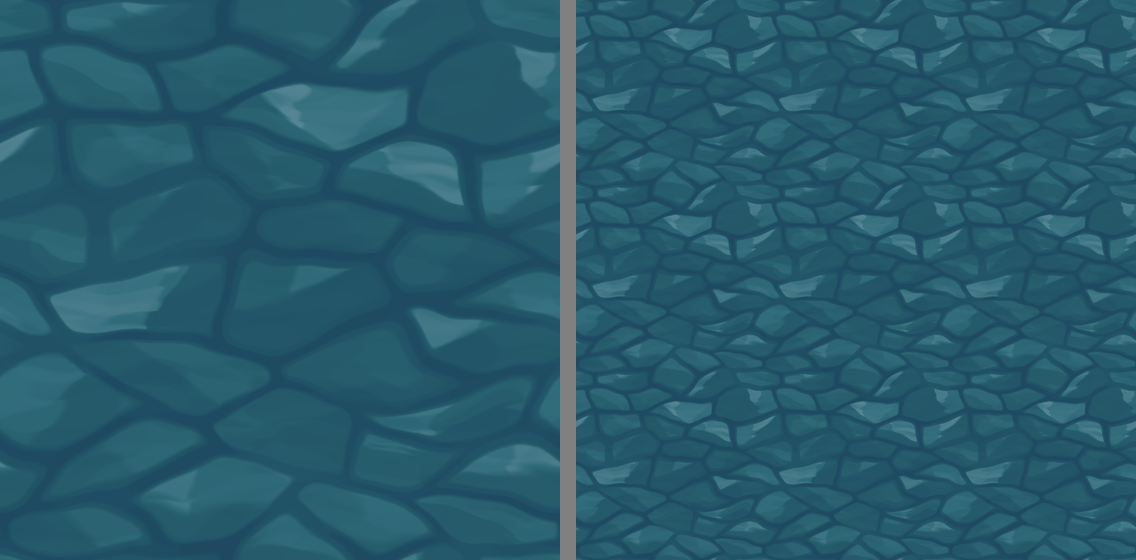
Left: one tile. Right: repeated 3 by 3.
Write a Shadertoy shader that draws this texture.

```glsl
// Hand-painted teal stone wall: wrapped, staggered cellular stones with soft
// dark joints. Each stone gets a slanted light facet and sometimes a pale one;
// stretched cellular daubs add brushwork. All repeats are whole, so it tiles.

#define STONE_GRID   vec2(4.0, 8.0)   // columns, rows (rows must be even)
#define DAUB_GRID    vec2(8.0, 17.0)  // broad brush daubs
#define STREAK_GRID  vec2(9.0, 46.0)  // thin brush streaks
#define JITTER       0.85
#define CORNER       0.006            // rounding of the stones
#define JOINT_WIDTH  0.0075
#define DEEP  vec3(0.115, 0.285, 0.380)
#define DARK  vec3(0.130, 0.325, 0.402)
#define MID   vec3(0.150, 0.365, 0.422)
#define LIGHT vec3(0.195, 0.425, 0.485)
#define PALE  vec3(0.310, 0.505, 0.560)

const float TAU = 6.2831853;

struct Stone {
    vec2 local;   // offset from the centre, canvas units
    float edge;   // rounded distance to the border, canvas units
    vec2 id;
};

vec3 hash3(vec2 id, float seed) {
    vec3 q = fract((id.xyx + seed * 7.31) * vec3(0.1031, 0.1030, 0.0973));
    q += dot(q, q.yxz + 33.33);
    return fract((q.xxy + q.yzz) * q.zyx);
}

vec2 stoneCentre(vec2 id) {
    vec2 wrapped = mod(id, STONE_GRID);
    vec2 offset = 0.5 + JITTER * (hash3(wrapped, 3.0).xy - 0.5);
    return id + offset + vec2(0.5 * mod(wrapped.y, 2.0), 0.0);
}

Stone findStone(vec2 p) {
    vec2 g = p * STONE_GRID, base = floor(g);
    vec2 nearest = vec2(9.0), nearestId = base;
    for (int y = -2; y <= 2; y++)
    for (int x = -2; x <= 2; x++) {
        vec2 id = base + vec2(x, y);
        vec2 r = stoneCentre(id) - g;
        if (dot(r, r) < dot(nearest, nearest)) { nearest = r; nearestId = id; }
    }
    // Soft minimum of the distances to all bisectors
    float sum = 1e-9;
    for (int y = -2; y <= 2; y++)
    for (int x = -2; x <= 2; x++) {
        vec2 r = stoneCentre(base + vec2(x, y)) - g;
        vec2 gap = r - nearest;
        if (dot(gap, gap) > 1e-5) {
            float d = dot(0.5 * (r + nearest), gap) / length(gap * STONE_GRID);
            sum += exp(-d / CORNER);
        }
    }
    return Stone(-nearest / STONE_GRID, -CORNER * log(sum), mod(nearestId, STONE_GRID));
}

// Flat random patches with blended borders, 0 to 1
float daubs(vec2 p, vec2 grid, float sharpness, float seed) {
    vec2 g = p * grid, base = floor(g);
    float total = 0.0, weight = 1e-12;
    for (int y = -1; y <= 1; y++)
    for (int x = -1; x <= 1; x++) {
        vec2 id = base + vec2(x, y);
        vec3 h = hash3(mod(id, grid), seed);
        vec2 r = id + h.xy - g;
        float w = exp(-sharpness * dot(r, r));
        total += w * h.z;
        weight += w;
    }
    return total / weight;
}

vec2 warp(vec2 p) {
    vec2 a = TAU * p;
    p.y += 0.020 * sin(a.x + 2.0 * a.y) + 0.010 * sin(3.0 * a.x - a.y + 1.7);
    p.x += 0.022 * sin(2.0 * a.y + a.x + 0.6) + 0.007 * sin(5.0 * a.y - 2.0 * a.x);
    return p + 0.0025 * sin(vec2(9.0 * a.y + 4.0 * a.x, 8.0 * a.x - 5.0 * a.y));
}

vec3 palette(float tone) {
    vec3 c = mix(DEEP, DARK, clamp(tone, 0.0, 1.0));
    c = mix(c, MID, clamp(tone - 1.0, 0.0, 1.0));
    c = mix(c, LIGHT, clamp(tone - 2.0, 0.0, 1.0));
    return mix(c, PALE, clamp(tone - 3.0, 0.0, 1.2));
}

void mainImage(out vec4 fragColor, in vec2 fragCoord) {
    vec2 p = warp(fragCoord / iResolution.xy);
    float broad = daubs(p, DAUB_GRID, 22.0, 1.0) - 0.5;
    float streak = daubs(p, STREAK_GRID, 9.0, 5.0) - 0.5;
    float soft = daubs(p, vec2(5.0, 7.0), 5.0, 8.0);
    Stone s = findStone(p);
    vec3 look = hash3(s.id, 11.0), shape = hash3(s.id, 17.0);

    // Ground and stone body
    float tone = 1.0 + 0.5 * broad;
    float inset = s.edge - mix(0.005, 0.015, shape.x) - 0.004 * broad;
    float body = smoothstep(0.0, mix(0.004, 0.014, soft), inset);
    tone = mix(tone, 1.35 + 0.8 * look.x + 0.6 * broad + 0.2 * streak, body);

    // Light facet: crisp along the stone, brushed out at its slanted cut
    float angle = 0.25 * TAU + 2.4 * (shape.y - 0.5);
    vec2 facing = vec2(cos(angle), sin(angle));
    float cut = dot(s.local, facing) + 0.026 * (shape.z - 0.25) + 0.018 * streak;
    float facet = smoothstep(0.0, 0.005, inset - 0.004)
                * smoothstep(0.0, mix(0.004, 0.028, look.z), cut);
    tone += facet * (0.35 + 0.85 * look.y + 0.25 * streak);

    // Pale facet on some stones, with ragged streaked ends
    float side = sign(shape.x - 0.5);
    float paleCut = dot(s.local, vec2(side, 0.35)) + 0.012 + 0.035 * streak;
    float pale = facet * smoothstep(0.0, 0.012, paleCut) * step(0.5, look.y);
    tone += pale * (0.75 + 0.5 * streak);

    // Dark joint strokes of varying weight
    float width = JOINT_WIDTH * (0.5 + 0.9 * soft);
    float joint = 1.0 - smoothstep(width - 0.003, width + 0.003, s.edge);
    tone = mix(tone, 0.25 + 0.4 * broad, joint * smoothstep(0.2, 0.6, soft + 0.15));

    fragColor = vec4(palette(tone), 1.0);
}
```
